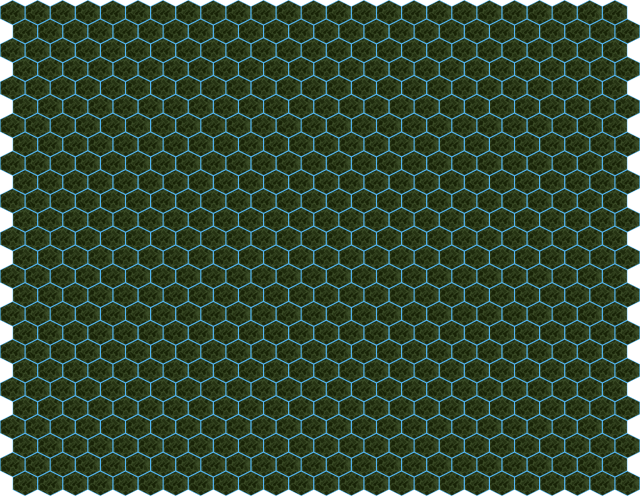
A WebGL 1 fragment shader for this pattern:

```glsl
precision highp float;

uniform vec2 u_resolution;

// Layout, measured in tile widths
const float COLUMNS = 25.0;
const float ROWS = 26.0;
const float ROW_PITCH = 0.75;
const float LINE_WIDTH = 0.046;

// Moss texture inside each tile
const float MOSS_CELLS = 5.0;
const float VEIN_WIDTH = 0.42;
const vec2 MOSS_OFFSET = vec2(17.3, 8.6);

const vec3 PAPER = vec3(1.0);
const vec3 LINE_BLUE = vec3(0.32, 0.71, 0.95);
const vec3 MOSS_DARK = vec3(0.09, 0.13, 0.025);
const vec3 MOSS_LIGHT = vec3(0.24, 0.31, 0.16);

const int SAMPLES = 3;

vec2 hash2(vec2 p) {
  vec2 k = vec2(dot(p, vec2(127.1, 311.7)), dot(p, vec2(269.5, 183.3)));
  return fract(sin(k) * 43758.5);
}

// Gauge of a pointed-top hexagon of unit width and height: 0.5 on its border
float hexGauge(vec2 p) {
  p = abs(p);
  return max(p.x, 0.5 * p.x + p.y);
}

// Distance from an inner point to the nearest hexagon side
float hexInset(vec2 p) {
  p = abs(p);
  return min(0.5 - p.x, (0.5 - 0.5 * p.x - p.y) / length(vec2(0.5, 1.0)));
}

// Cellular noise: x is the gap between the two nearest seeds, y a shade per cell
vec2 cellular(vec2 p) {
  vec2 base = floor(p);
  float nearest = 8.0;
  float second = 8.0;
  float shade = 0.0;
  for (int j = -1; j <= 1; j++) {
    for (int i = -1; i <= 1; i++) {
      vec2 cell = base + vec2(float(i), float(j));
      vec2 seed = hash2(cell);
      float d = distance(p, cell + seed);
      if (d < nearest) {
        second = nearest;
        nearest = d;
        shade = fract(seed.x * 7.0 + seed.y * 3.0);
      } else {
        second = min(second, d);
      }
    }
  }
  return vec2(second - nearest, shade);
}

// Dark ragged patches between soft pale veins, the same in every tile
vec3 moss(vec2 p) {
  vec2 warp = 0.035 * sin(p.yx * 21.0 + vec2(0.7, 2.1)) + 0.015 * sin(p.yx * 47.0);
  vec2 cells = cellular((p + warp) * MOSS_CELLS + MOSS_OFFSET);
  float vein = 1.0 - smoothstep(0.04, VEIN_WIDTH, cells.x);
  float blotch = 0.5 + 0.25 * (sin(p.x * 13.0 + p.y * 7.0) + sin(p.y * 17.0 - p.x * 9.0));
  float rim = smoothstep(0.3, 0.5, hexGauge(p));
  float light = 0.36 * smoothstep(0.5, 0.8, cells.y) + 0.25 * rim;
  light += vein * (0.4 + 0.45 * blotch);
  return mix(MOSS_DARK, MOSS_LIGHT, min(light, 1.0));
}

// Colour at a point in tile widths, with y running down from the top
vec3 tiling(vec2 p, float blur) {
  float firstRow = floor((p.y - 0.5) / ROW_PITCH);
  vec2 local = vec2(0.0);
  vec2 id = vec2(0.0);
  float best = 8.0;

  // Pick the hexagon holding the point from the two closest rows
  for (int k = 0; k < 2; k++) {
    float row = firstRow + float(k);
    float shift = 0.5 * mod(row, 2.0);
    float column = floor(p.x - shift);
    vec2 q = p - vec2(column + shift + 0.5, row * ROW_PITCH + 0.5);
    float gauge = hexGauge(q);
    if (gauge < best) {
      best = gauge;
      local = q;
      id = vec2(column, row);
    }
  }

  if (id.x < 0.0 || id.y < 0.0 || id.x >= COLUMNS || id.y >= ROWS) return PAPER;

  float halfLine = 0.5 * LINE_WIDTH;
  float line = 1.0 - smoothstep(halfLine - blur, halfLine + blur, hexInset(local));
  return mix(moss(local), LINE_BLUE, line);
}

void main() {
  vec2 extent = vec2(COLUMNS + 0.5, (ROWS - 1.0) * ROW_PITCH + 1.0);
  float count = float(SAMPLES);
  float blur = 0.5 * extent.x / (u_resolution.x * count);
  vec3 sum = vec3(0.0);

  // Average a grid of samples over the pixel
  for (int j = 0; j < SAMPLES; j++) {
    for (int i = 0; i < SAMPLES; i++) {
      vec2 jitter = (vec2(float(i), float(j)) + 0.5) / count - 0.5;
      vec2 uv = (gl_FragCoord.xy + jitter) / u_resolution;
      sum += tiling(vec2(uv.x, 1.0 - uv.y) * extent, blur);
    }
  }
  gl_FragColor = vec4(sum / (count * count), 1.0);
}
```
